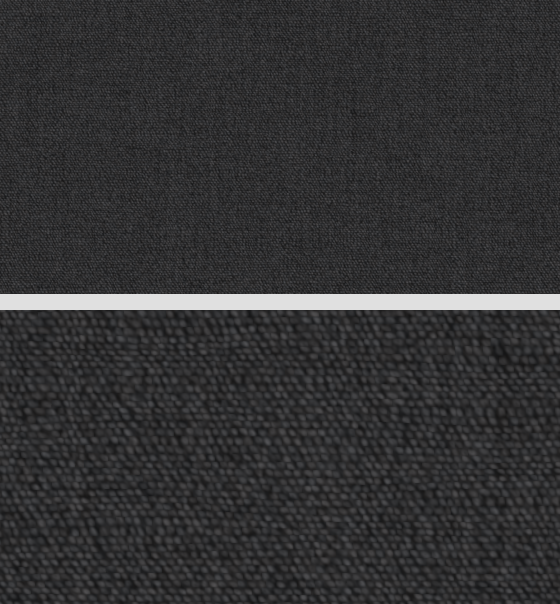
Top, the full canvas; bottom, a detail of the centre.
Reproduce this texture procedurally as a Shadertoy shader.

```glsl
// Fine charcoal wool cloth in plain weave, with flecked yarn and faint thread streaks.

float hash(vec2 p) {
    vec3 q = fract(vec3(p.xyx) * 0.1031);
    q += dot(q, q.yzx + 33.33);
    return fract((q.x + q.y) * q.z);
}

float noise(vec2 p) {
    vec2 cell = floor(p), f = fract(p);
    f = f * f * (3.0 - 2.0 * f);
    float low = mix(hash(cell), hash(cell + vec2(1, 0)), f.x);
    float high = mix(hash(cell + vec2(0, 1)), hash(cell + vec2(1, 1)), f.x);
    return mix(low, high, f.y);
}

vec3 cloth(vec2 uv) {
    // Unevenly bent grid with every second row shifted by half a stitch
    vec2 grid = uv * vec2(92.0, 118.0);
    grid += 0.9 * vec2(noise(uv * vec2(30.0, 5.0)), noise(uv * vec2(5.0, 30.0) + 40.0));
    float row = floor(grid.y);
    grid.x += 0.5 * mod(row, 2.0) + 0.25 * hash(vec2(row, 7.0));
    vec2 stitch = floor(grid);
    vec2 p = fract(grid) - 0.5;

    // Raised yarn: a slanted oval of varying place and brightness
    p += 0.3 * (vec2(hash(stitch + 23.0), hash(stitch + 91.0)) - 0.5);
    p.x += 0.32 * p.y;
    float yarn = 1.0 - smoothstep(0.1, 0.6, length(p * vec2(1.1, 0.9)));
    yarn *= 0.75 + 0.5 * hash(stitch + 11.0);

    // Thin streaks along both thread directions
    float warp = noise(vec2(uv.x * 190.0, uv.y * 9.0) + 150.0) - 0.5;
    float weft = noise(vec2(uv.x * 9.0, uv.y * 180.0) + 310.0) - 0.5;

    // Short loose fibres leaning to the left
    vec2 lean = vec2(uv.x + 0.6 * uv.y, uv.y - 0.6 * uv.x);
    float fibre = noise(lean * vec2(230.0, 150.0) + 200.0) - 0.5;

    float light = 0.138 + 0.108 * yarn + 0.09 * fibre;
    light += 0.026 * warp + 0.022 * weft;

    // Nearly neutral grey with faint warm and blue flecks
    float fleck = hash(stitch + 57.0) - 0.5;
    return light * vec3(1.0, 0.995, 1.02) + 0.008 * fleck * vec3(1.0, 0.0, -0.8);
}

void mainImage(out vec4 fragColor, in vec2 fragCoord) {
    // Average several samples per pixel to smooth the fine weave
    vec3 color = vec3(0.0);
    for (int i = 0; i < 9; i++) {
        vec2 offset = (vec2(i % 3, i / 3) - 1.0) / 3.0;
        color += cloth((fragCoord + offset) / iResolution.y);
    }
    fragColor = vec4(color / 9.0, 1.0);
}
```
